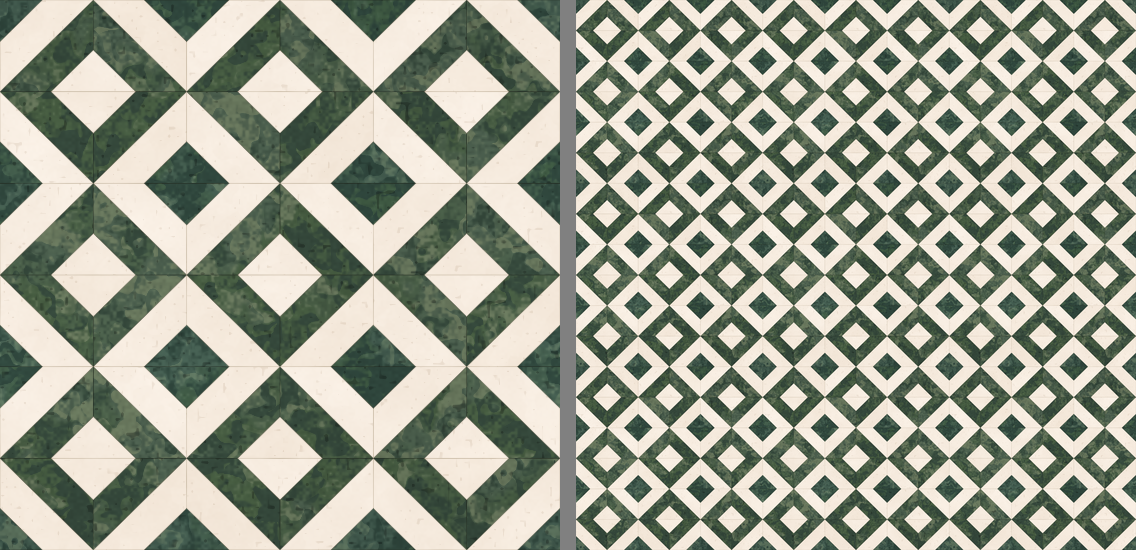
Left: one tile. Right: repeated 3 by 3.
Write a Shadertoy shader that draws this pattern.

```glsl
// Cream and green cork floor: nested diamonds on square tiles, 3 by 3 repeats.

const float REPEATS = 3.0;
const float INNER = 0.227;              // half diagonal of the small diamonds
const vec3 CREAM = vec3(0.965, 0.922, 0.872);
const vec3 DEEP  = vec3(0.205, 0.280, 0.230);
const vec3 MOSS  = vec3(0.270, 0.355, 0.250);
const vec3 SAGE  = vec3(0.290, 0.365, 0.300);
const vec3 LIGHT = vec3(0.410, 0.465, 0.360);

float hash(vec2 p) {
    vec3 q = fract(p.xyx * vec3(0.1031, 0.1030, 0.0973));
    q += dot(q, q.yzx + 33.33);
    return fract((q.x + q.y) * q.z);
}

// Value noise that wraps after a whole period
float noise(vec2 p, float period) {
    vec2 i = floor(p), f = fract(p);
    f = f * f * (3.0 - 2.0 * f);
    vec2 a = mod(i, period), b = mod(i + 1.0, period);
    return mix(mix(hash(a), hash(vec2(b.x, a.y)), f.x),
               mix(hash(vec2(a.x, b.y)), hash(b), f.x), f.y);
}

// Soft cellular chips: each cell has its own shade
float chips(vec2 p, float period) {
    vec2 i = floor(p), f = fract(p);
    float sum = 0.0, weight = 0.0;
    for (int y = -1; y <= 1; y++)
    for (int x = -1; x <= 1; x++) {
        vec2 o = vec2(x, y);
        vec2 id = mod(i + o, period);
        vec2 r = o + vec2(hash(id + 7.0), hash(id + 61.0)) - f;
        float k = exp(-14.0 * dot(r, r));
        sum += k * hash(id + 23.0);
        weight += k;
    }
    return sum / max(weight, 1e-6);
}

float edge(float d, float px) { return clamp(d / px + 0.5, 0.0, 1.0); }

float line(float d, float halfWidth, float px) {
    return edge(halfWidth - abs(d), px);
}

vec3 greenCork(vec2 uv, float tone, float depth) {
    vec2 warp = vec2(noise(uv * 48.0, 48.0), noise(uv * 48.0 + 19.0, 48.0));
    float chip = chips(uv * 38.0 + 1.6 * warp, 38.0);
    float cloud = noise(uv * 16.0 + warp, 16.0);
    float grain = noise(uv * 170.0, 170.0);
    float v = 0.5 * chip + 0.3 * cloud + 0.2 * grain + 0.22 * (tone - 0.5) - depth;
    vec3 body = mix(MOSS, SAGE, smoothstep(0.3, 0.7, 0.5 * tone + 0.5 * cloud));
    vec3 c = mix(DEEP, body, smoothstep(0.28, 0.52, v));
    c = mix(c, LIGHT, 0.9 * smoothstep(0.54, 0.76, v));
    float pit = smoothstep(0.80, 0.95, noise(uv * 110.0 + 5.0, 110.0));
    return c * (0.94 + 0.12 * grain) * (1.0 - 0.25 * pit);
}

vec3 creamCork(vec2 uv, float tone) {
    float cloud = noise(uv * 14.0, 14.0);
    float chip = chips(uv * 44.0 + noise(uv * 40.0, 40.0), 44.0);
    float grain = noise(uv * 190.0, 190.0);
    float shade = 0.5 * cloud + 0.3 * chip + 0.2 * grain - 0.5;
    vec3 c = CREAM + vec3(0.020, 0.030, 0.042) * (tone - 0.5);
    c += vec3(0.030, 0.040, 0.050) * shade;
    float speck = smoothstep(0.86, 0.98, noise(uv * 130.0, 130.0));
    return c - vec3(0.05, 0.06, 0.07) * speck;
}

void mainImage(out vec4 fragColor, in vec2 fragCoord) {
    vec2 uv = fragCoord / iResolution.xy;
    vec2 g = uv * REPEATS;
    vec2 p = fract(g) - 0.5;
    float px = REPEATS / min(iResolution.x, iResolution.y);

    // Signed distances to the three nested diamonds
    float d = abs(p.x) + abs(p.y);
    vec3 e = (d - vec3(INNER, 0.5, 1.0 - INNER)) * 0.70711;
    float cream = 1.0 - edge(e.x, px) + edge(e.y, px) - edge(e.z, px);
    float inBand = edge(e.x, px) * (1.0 - edge(e.z, px));

    // Cut pieces: bands split in quarters, small diamonds in two halves
    float layer = step(0.0, e.x) + step(0.0, e.y) + step(0.0, e.z);
    vec2 id = floor(2.0 * g);
    if (layer < 0.5) id.x = floor(g.x);
    if (layer > 2.5) id.x = mod(floor(g.x + 0.5), REPEATS);
    id += 13.0 * layer;
    float tone = hash(id + 3.0);

    // Each piece is cut from a different part of the cork sheet
    vec2 sheet = uv + vec2(hash(id + 41.0), hash(id + 83.0));
    float corner = step(2.5, layer);
    vec3 dark = greenCork(sheet, tone, 0.09 * corner);
    dark = mix(dark, dark * vec3(0.90, 0.98, 1.03), corner);
    dark *= 0.95 + 0.10 * noise(uv * 3.0, 3.0);
    vec3 col = mix(dark, creamCork(sheet, tone), cream);

    // Fine joints: straight tile seams and diagonal cuts
    vec2 seam = min(abs(p), 0.5 - abs(p));
    float worn = 0.55 + 0.45 * noise(uv * 24.0, 24.0);
    float tileJoint = max(line(seam.y, 0.0022, px), inBand * line(seam.x, 0.0020, px));
    vec3 jointColor = mix(vec3(0.13, 0.16, 0.12), vec3(0.74, 0.68, 0.59), cream);
    col = mix(col, jointColor, 0.85 * worn * tileJoint);
    float cut = min(min(abs(e.x), abs(e.y)), abs(e.z));
    col = mix(col, vec3(0.25, 0.23, 0.16), 0.5 * worn * line(cut, 0.0018, px));

    fragColor = vec4(col, 1.0);
}
```
